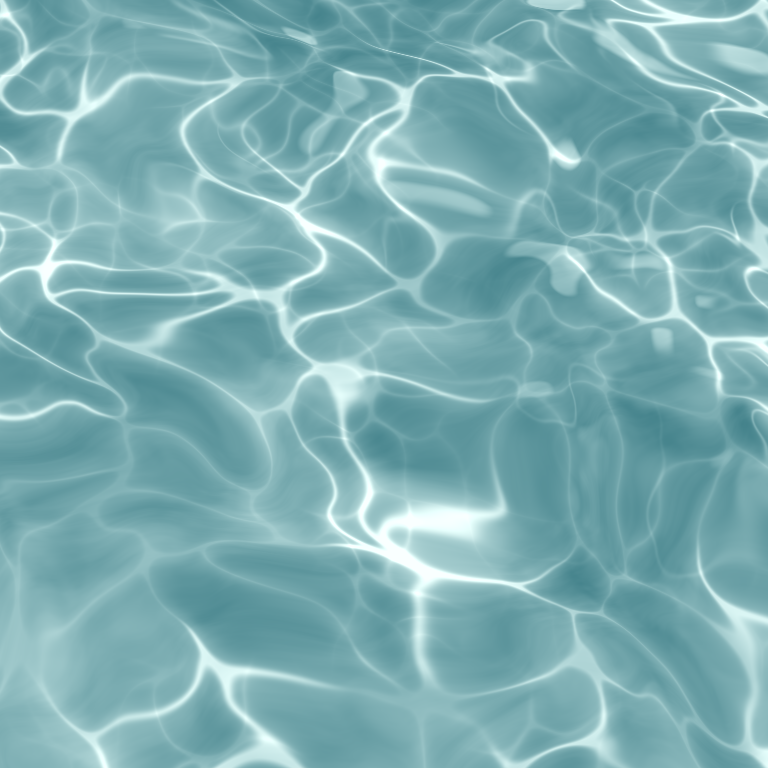
A Shadertoy shader for this texture:

```glsl
float hash(vec2 p) {
    return fract(sin(dot(p, vec2(127.1, 311.7))) * 43758.5453);
}

vec2 hash2(vec2 p) {
    return vec2(hash(p), hash(p + vec2(37.0, 17.0)));
}

float noise(vec2 p) {
    vec2 i = floor(p);
    vec2 f = fract(p);
    vec2 u = f * f * f * (f * (f * 6.0 - 15.0) + 10.0);
    float low = mix(hash(i), hash(i + vec2(1, 0)), u.x);
    float high = mix(hash(i + vec2(0, 1)), hash(i + vec2(1, 1)), u.x);
    return mix(low, high, u.y);
}

float fbm(vec2 p) {
    float sum = 0.0;
    float amplitude = 0.533;
    for (int i = 0; i < 4; i++) {
        sum += amplitude * noise(p);
        p = mat2(1.6, 1.2, -1.2, 1.6) * p + 7.3;
        amplitude *= 0.5;
    }
    return sum;
}

// Bends the plane so that straight cell walls become wavy
vec2 warp(vec2 p, float frequency, float amount) {
    vec2 q = p * frequency;
    return p + amount * (vec2(noise(q + 3.1), noise(q + vec2(41.7, 19.2))) - 0.5);
}

// Distance to the nearest cell wall, with rounded corners
float wallDistance(vec2 p, float jitter, float sharpness) {
    vec2 cell = floor(p);
    vec2 f = fract(p);
    vec2 nearest = vec2(0.0);
    vec2 home = vec2(0.0);
    float best = 9.0;
    for (int y = -1; y <= 1; y++)
    for (int x = -1; x <= 1; x++) {
        vec2 g = vec2(x, y);
        vec2 r = g + 0.5 + jitter * (hash2(cell + g) - 0.5) - f;
        if (dot(r, r) < best) {
            best = dot(r, r);
            nearest = r;
            home = g;
        }
    }
    float sum = 0.0001;
    for (int y = -2; y <= 2; y++)
    for (int x = -2; x <= 2; x++) {
        vec2 g = home + vec2(x, y);
        vec2 r = g + 0.5 + jitter * (hash2(cell + g) - 0.5) - f;
        vec2 across = r - nearest;
        if (dot(across, across) > 0.0001) {
            float d = dot(0.5 * (r + nearest), normalize(across));
            sum += exp(-sharpness * d);
        }
    }
    return max(-log(sum) / sharpness, 0.0);
}

float ridge(float d, float width) {
    return exp(-d * d / (width * width));
}

// Bright thread of focused light with a soft halo around it
float caustic(vec2 p, float width, float haloWidth, float threadGain, float haloGain) {
    float d = wallDistance(p, 0.92, 22.0);
    float presence = mix(0.1, 1.0, smoothstep(0.28, 0.68, noise(p * 0.9 + 23.0)));
    float spread = haloWidth * mix(0.6, 1.5, noise(p * 1.3 + 51.0));
    return threadGain * presence * ridge(d, width * mix(0.7, 1.3, presence))
         + haloGain * mix(0.6, 1.15, presence) * exp(-d / spread);
}

// Closed loops along the level lines of a noise field
float loops(vec2 p, float width) {
    return ridge(noise(p) - 0.55, width);
}

void mainImage(out vec4 fragColor, in vec2 fragCoord) {
    vec2 uv = fragCoord / iResolution.xy;
    const vec3 deepWater = vec3(0.33, 0.56, 0.59);
    const vec3 paleLight = vec3(0.76, 0.89, 0.89);

    // Pool floor seen at a slant: cells shrink and flatten towards the top
    vec2 water = vec2((uv.x - 0.5) * (6.0 + 2.0 * uv.y), uv.y * (5.6 + 3.6 * uv.y));
    water.y += 0.25 * water.x;
    vec2 bent = warp(warp(water, 0.75, 1.1), 2.1, 0.32);
    float ripple = smoothstep(0.7, 1.5, uv.x * 0.8 + uv.y);

    // Broad clouds and fine slanted streaks
    float tone = 0.16 + 0.8 * (fbm(bent * 0.9 + 11.0) - 0.5);
    vec2 slant = mat2(0.8, -0.6, 0.6, 0.8) * bent;
    tone += 0.2 * (fbm(slant * vec2(1.6, 7.0)) - 0.5);
    tone += 0.06 * (1.0 - uv.x) * (1.0 - uv.y) - 0.06 * ripple;

    // Main net, then a fainter and finer one
    tone += caustic(bent + 60.0, 0.026, 0.13, 0.62, 0.37);
    vec2 fine = warp(water * 1.6 + 90.0, 1.1, 0.9);
    float patches = smoothstep(0.3, 0.7, noise(water * 0.8 + 77.0));
    tone += patches * caustic(fine, 0.035, 0.12, 0.14, 0.2);

    // Curled glints where the surface is choppy
    float glintMask = ripple * smoothstep(0.4, 0.75, noise(water * 1.1 + 31.0));
    tone += 0.5 * glintMask * loops(bent * vec2(1.7, 1.4) + 15.0, 0.035);
    tone += 0.6 * ripple * smoothstep(0.83, 0.93, noise(bent * 1.9 + 5.0));

    vec3 color = mix(deepWater, paleLight, clamp(tone, -0.16, 1.5));
    fragColor = vec4(clamp(color, 0.0, 1.0), 1.0);
}
```
